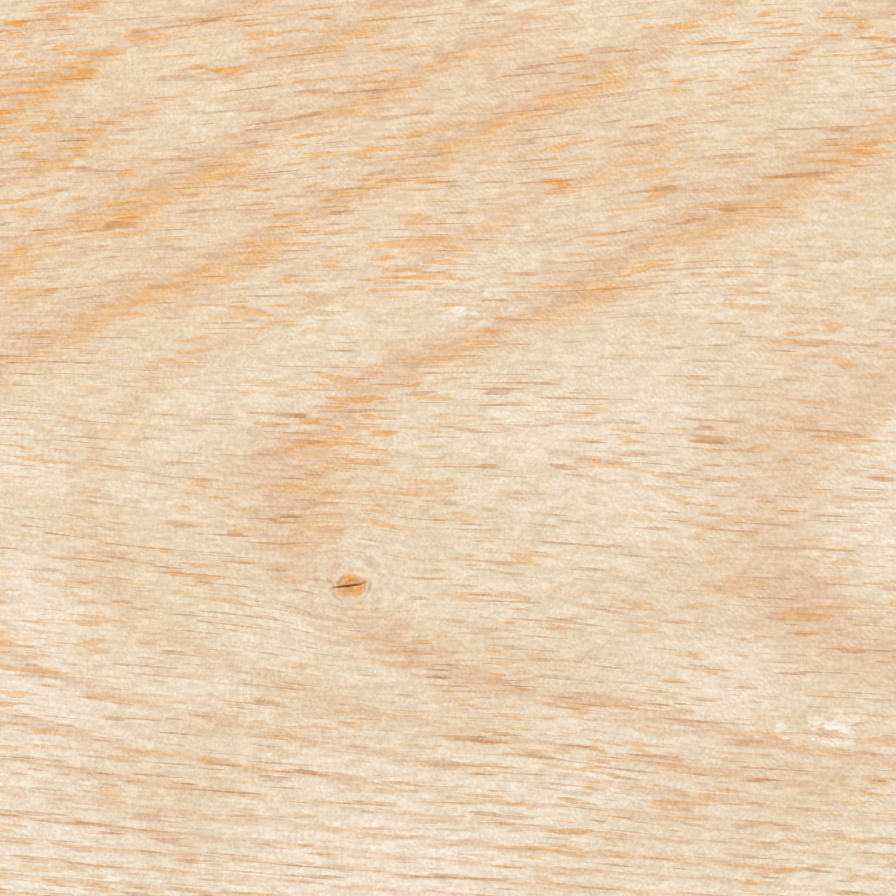
Write a Shadertoy shader that draws this texture.

```glsl
// Pale plywood veneer: nested arched growth rings, fine amber flecks and one small knot.

const vec3 PALE   = vec3(0.945, 0.885, 0.800);
const vec3 TAN    = vec3(0.903, 0.803, 0.685);
const vec3 BROWN  = vec3(0.860, 0.690, 0.545);
const vec3 AMBER  = vec3(0.960, 0.640, 0.280);
const vec3 PORE   = vec3(0.740, 0.500, 0.340);
const vec3 CREAM  = vec3(0.985, 0.945, 0.880);
const vec3 CRACK  = vec3(0.420, 0.220, 0.120);

const vec2 KNOT = vec2(0.395, 0.350);
const float KNOT_SIZE = 0.022;
const float AXIS_Y = 0.46;        // height of the arch tips
const float RING_SPACING = 0.24;
const vec2 FLECK_FREQ = vec2(38.0, 270.0);
const vec2 PORE_FREQ = vec2(24.0, 330.0);
const float GRAIN = 0.095;

float hash(vec2 p) {
    return fract(sin(dot(p, vec2(127.1, 311.7))) * 43758.5453);
}

float noise(vec2 p) {
    vec2 i = floor(p), f = fract(p);
    f = f * f * (3.0 - 2.0 * f);
    return mix(mix(hash(i), hash(i + vec2(1, 0)), f.x),
               mix(hash(i + vec2(0, 1)), hash(i + vec2(1, 1)), f.x), f.y);
}

float fbm(vec2 p) {
    float sum = 0.0, amp = 0.53;
    for (int i = 0; i < 4; i++) {
        sum += amp * noise(p);
        p = mat2(1.62, 1.22, -1.22, 1.62) * p + 17.3;
        amp *= 0.5;
    }
    return sum;
}

// One row of fibre; every row is shifted so that streak ends do not line up.
float fibreRow(float x, float row) {
    x += 37.0 * hash(vec2(row, 5.3));
    float i = floor(x);
    return mix(hash(vec2(i, row)), hash(vec2(i + 1.0, row)), smoothstep(0.0, 1.0, x - i));
}

float streak(vec2 p) {
    float row = floor(p.y);
    return mix(fibreRow(p.x, row), fibreRow(p.x, row + 1.0), smoothstep(0.0, 1.0, p.y - row));
}

// Growth ring number: arches with tips at the left, steep above and flat below.
float ringCoord(vec2 p, float jitter) {
    float dy = p.y - AXIS_Y;
    float upper = sqrt(0.04 + 4.0 * dy * dy) - 0.2 + 1.2 * dy * dy * (1.0 - p.x);
    float lower = 22.0 * abs(dy * dy * dy);
    float s = p.x - (dy > 0.0 ? upper : lower) - 0.08;
    s += 0.12 * (fbm(p * vec2(4.0, 7.0)) - 0.5) + jitter;
    return s < 0.0 ? s / RING_SPACING : s / (0.2 + 0.25 * s);
}

// Small torn, shiny fibres around a centre.
float tornPatch(vec2 p, vec2 centre, vec2 size) {
    vec2 d = (p - centre) / size;
    return exp(-dot(d, d)) * smoothstep(0.50, 0.62, fbm(p * vec2(55.0, 95.0)));
}

void mainImage(out vec4 fragColor, in vec2 fragCoord) {
    vec2 uv = fragCoord / iResolution.xy;

    // Fibre direction, gently tilted and pushed aside by the knot
    vec2 toKnot = uv - KNOT;
    float tilt = mix(0.07, -0.08, smoothstep(0.4, 0.9, uv.y));
    vec2 fibre = uv + vec2(0.0, tilt * (uv.x - 0.5));
    fibre.y += 0.012 * (noise(uv * vec2(5.0, 7.0)) - 0.5);
    fibre.y -= 0.45 * toKnot.y * exp(-dot(toKnot, toKnot) / 0.003);

    float warm = smoothstep(0.35, 1.20, uv.y + 0.35 * (1.0 - uv.x));
    float flecks = streak(fibre * FLECK_FREQ);
    float longFlecks = streak(fibre * vec2(22.0, 195.0) + 53.0);
    float broad = streak(fibre * vec2(5.0, 75.0) + 9.0);
    float pores = streak(fibre * PORE_FREQ + 31.0);
    float cloud = fbm(uv * vec2(5.0, 9.0) + 4.0);

    // Rings: slow darkening outside, quick fade and amber glow inside
    float ring = ringCoord(uv, 0.07 * (flecks - 0.5) + 0.05 * (longFlecks - 0.5));
    float d = ring - round(ring);
    float d2 = d / (d < 0.0 ? 0.20 : 0.06);
    float strength = 0.55 + 0.45 * noise(vec2(round(ring) * 3.7, uv.x * 3.0));
    float band = exp(-d2 * d2) * strength;
    float glow = exp(-pow((d - 0.08) / 0.10, 2.0)) * strength;

    // Ground tone and ring colour
    float ground = 0.34 + 1.5 * (cloud - 0.5) + 0.35 * (broad - 0.5) + 0.22 * warm;
    vec3 col = mix(PALE, TAN, clamp(ground, 0.0, 1.0));
    col = mix(col, BROWN, 0.56 * band);
    col = mix(col, AMBER, warm * (0.05 + glow * (0.06 + 0.42 * smoothstep(0.45, 0.7, cloud))));

    // Sparse crisp amber flecks, gathered in clumps and along the rings
    float clump = smoothstep(0.35, 0.65, fbm(uv * vec2(9.0, 16.0) + 21.0));
    clump = clamp(0.20 + 0.6 * clump + 0.4 * glow, 0.0, 1.0);
    float fleckMask = max(smoothstep(0.69, 0.83, flecks), smoothstep(0.77, 0.88, longFlecks));
    col = mix(col, mix(BROWN, AMBER, 0.40 + 0.45 * warm), fleckMask * clump * (0.56 + 0.2 * glow));

    // Thin brown pores
    float poreMask = smoothstep(0.71, 0.90, pores) * (0.25 + 0.75 * broad);
    col = mix(col, PORE, poreMask * (0.42 + 0.20 * band));

    // Torn fibres
    float torn = tornPatch(uv, vec2(0.53, 0.66), vec2(0.040, 0.018))
               + tornPatch(uv, vec2(0.91, 0.185), vec2(0.065, 0.014));
    col = mix(col, CREAM, min(1.2 * torn, 1.0));

    // Knot: pale halo, amber heart, faint broken rings and a dark crack
    float r = length(toKnot * vec2(0.85, 1.0)) + 0.030 * (fbm(uv * 38.0) - 0.5);
    col = mix(col, PALE, 0.60 * exp(-pow(max(r, 0.0) / 0.050, 4.0)));
    float heart = 1.0 - smoothstep(0.1 * KNOT_SIZE, 1.1 * KNOT_SIZE, r);
    col = mix(col, mix(BROWN, AMBER, noise(uv * 110.0)), 0.85 * heart);
    float knotRings = (0.5 + 0.5 * sin(r * 620.0)) * noise(uv * 75.0);
    col = mix(col, PORE, 0.80 * knotRings * exp(-r * r / 0.0010));
    float crackLine = abs(toKnot.y - 0.014 * (noise(uv * vec2(70.0, 9.0)) - 0.5));
    float crack = (1.0 - smoothstep(0.0004, 0.0020, crackLine))
                * (1.0 - smoothstep(0.008, 0.024, abs(toKnot.x + 0.006)));
    col = mix(col, CRACK, 0.75 * crack);

    // Fine surface grain, turned off the canvas axes
    float speck = noise(mat2(0.8, 0.6, -0.6, 0.8) * uv * 390.0) - 0.5;
    float hair = streak(fibre * vec2(75.0, 330.0) + 77.0) - 0.5;
    col += GRAIN * (0.8 * speck + 0.8 * hair) * vec3(0.75, 1.0, 1.2);
    fragColor = vec4(clamp(col, 0.0, 1.0), 1.0);
}
```
